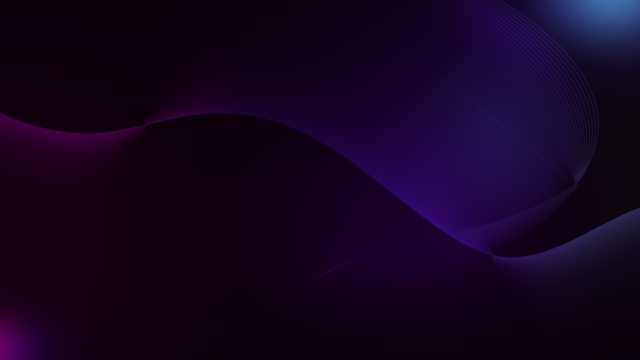
This background is drawn by a WebGL 1 fragment shader. Its source:

```glsl
precision highp float;
uniform vec2 u_resolution;

#define FAN_LINES 18
#define RIBBON_LINES 9
#define TWIST_LEFT 0.228
#define TWIST_RIGHT 0.768
#define FAN_PINCH vec2(1.602, 0.486)
#define MAGENTA vec3(0.21, 0.00, 0.23)
#define VIOLET vec3(0.10, 0.02, 0.25)
#define STEEL vec3(0.13, 0.15, 0.29)
#define SKY vec3(0.11, 0.46, 0.24)

// Soft elliptical spot, 1 at its centre
float spot(vec2 p, vec2 centre, vec2 radius) {
  vec2 q = (p - centre) / radius;
  return exp(-dot(q, q));
}

// Height of the main ribbon edge; u runs from 0 to 1 across the canvas
float ribbonEdge(float u) {
  float left = min(u - 0.137, 0.0);
  float fall = pow(clamp((u - 0.339) / 0.461, 0.0, 1.0), 1.2);
  return 0.63 + 3.06 * left * left
       + 0.055 * smoothstep(0.137, 0.339, u)
       - 0.40 * smoothstep(0.0, 1.0, fall)
       + 0.16 * smoothstep(0.80, 1.06, u);
}

float waveletEdge(float u) {
  return 0.19 + 0.085 * smoothstep(0.44, 0.56, u);
}

// Upper fan: x at height y, blended from its outer to its inner border
float upperFan(float y, float k) {
  float v = 0.653 - y;
  float outer = 1.662 - 2.27 * v * v;
  float inner = FAN_PINCH.x - 1.26 * (y - FAN_PINCH.y);
  return mix(outer, inner, k);
}

// Lower fan: y at position x, from its top to its bottom border
float lowerFan(float x, float k) {
  float t = clamp((x - 1.24) / 0.36, 0.0, 1.0);
  return mix(0.355 + 0.131 * pow(t, 1.6), 0.315 + 0.171 * t * t * t, k);
}

// Thin stroke that keeps its brightness as the canvas shrinks
float stroke(float d, float pixel) {
  float width = max(0.0016, pixel * 0.7);
  return exp(-d * d / (width * width)) * 0.0016 / width;
}

void main() {
  float pixel = 1.0 / u_resolution.y;
  vec2 p = gl_FragCoord.xy * pixel;
  float u = gl_FragCoord.x / u_resolution.x;
  p.x = u * 16.0 / 9.0;
  float e = 0.004;

  // Dark ground
  vec3 color = vec3(0.035, 0.0, 0.038);
  color += vec3(0.055, 0.0, 0.025) * spot(p, vec2(0.0, 0.30), vec2(0.55, 0.45));
  color += vec3(0.015, 0.03, 0.02) * spot(p, vec2(1.78, 0.60), vec2(0.17, 0.35));
  color += vec3(0.055, 0.0, 0.11) * spot(p, vec2(1.16, 0.36), vec2(0.36, 0.26));

  // Signed distance to the ribbon edge
  float slope = (ribbonEdge(u + e) - ribbonEdge(u - e)) / (2.0 * e) * 9.0 / 16.0;
  float lean = inversesqrt(1.0 + slope * slope);
  float d = (p.y - ribbonEdge(u)) * lean;
  float above = smoothstep(-pixel, pixel, d);
  float middle = step(TWIST_LEFT, u) * step(u, TWIST_RIGHT);

  // Violet field behind the fan
  float border = upperFan(p.y, 0.0);
  float inside = 1.0 - smoothstep(border - 0.10, border + 0.04, p.x);
  float field = spot(p, vec2(1.30, 0.60), vec2(0.42, 0.42));
  color += vec3(0.05, 0.006, 0.14) * field * inside * mix(0.25, 1.0, above);
  color += vec3(0.03, 0.06, 0.10) * inside * above
         * spot(p, vec2(1.40, 0.63), vec2(0.19, 0.21));
  color += vec3(0.035, 0.0, 0.10) * inside * spot(p, vec2(1.42, 1.0), vec2(0.16, 0.20));

  // Ribbon glow, narrowing to nothing where it changes sides
  float fromTwist = min(abs(u - TWIST_LEFT), abs(u - TWIST_RIGHT));
  float opening = smoothstep(-0.03, 0.11, fromTwist);
  vec3 upperTint = mix(MAGENTA * 0.75, VIOLET * 0.45, smoothstep(0.24, 0.42, u));
  upperTint = mix(upperTint, VIOLET * 0.7, smoothstep(0.55, 0.68, u));
  float reach = mix(0.07, 0.10, smoothstep(0.25, 0.45, u)) * opening;
  color += upperTint * middle * above * exp(-max(d, 0.0) / reach);
  vec3 lowerTint = mix(MAGENTA, STEEL, step(0.5, u));
  lowerTint = mix(lowerTint, VIOLET, 0.6 * step(0.5, u) * (1.0 - smoothstep(0.78, 0.92, u)));
  float below = (1.0 - above) * (1.0 - middle);
  color += lowerTint * below * exp(-max(-d, 0.0) / (0.065 * opening));

  // Fine strands above the ribbon edge
  float strands = 0.0;
  for (int i = 0; i < RIBBON_LINES; i++) {
    float n = float(i);
    float gap = n * 0.011 * smoothstep(TWIST_LEFT, 0.5, u)
              * (1.0 - smoothstep(0.5, TWIST_RIGHT, u));
    strands += stroke(d - gap * lean, pixel) * (1.0 - n / float(RIBBON_LINES));
  }
  color += VIOLET * 0.16 * min(strands, 1.2) * middle;

  // Small wave under the ribbon, spreading into a faint veil
  float waveSlope = (waveletEdge(u + e) - waveletEdge(u - e)) / (2.0 * e) * 9.0 / 16.0;
  float w = (p.y - waveletEdge(u)) * inversesqrt(1.0 + waveSlope * waveSlope);
  float crest = exp(-pow((u - 0.525) / 0.045, 2.0));
  color += vec3(0.09, 0.0, 0.12) * crest * (0.4 * exp(-abs(w) / 0.02) + 0.7 * stroke(w, pixel));
  color += vec3(0.02, 0.0, 0.04) * (1.0 - above) * spot(p, vec2(1.2, 0.29), vec2(0.25, 0.06));

  // Two line fans meeting at the pinch
  float upper = 0.0;
  float lower = 0.0;
  for (int i = 0; i < FAN_LINES; i++) {
    float k = float(i) / float(FAN_LINES - 1);
    float spread = k * 0.55;
    float run = (upperFan(p.y + e, spread) - upperFan(p.y - e, spread)) / (2.0 * e);
    float rise = (lowerFan(p.x + e, k) - lowerFan(p.x - e, k)) / (2.0 * e);
    float a = (p.x - upperFan(p.y, spread)) * inversesqrt(1.0 + run * run);
    float b = (p.y - lowerFan(p.x, k)) * inversesqrt(1.0 + rise * rise);
    upper += stroke(a, pixel) * (1.0 - 0.8 * k);
    lower += stroke(b, pixel) * (1.0 - 0.7 * k);
  }
  upper += 0.35 * stroke((p.x - upperFan(p.y, 1.0)) * 0.62, pixel);
  upper = min(upper, 1.2) * smoothstep(FAN_PINCH.y - 0.03, FAN_PINCH.y + 0.03, p.y)
        * smoothstep(1.08, 1.35, p.x);
  lower = min(lower, 1.0) * smoothstep(1.22, 1.36, p.x)
        * (1.0 - smoothstep(FAN_PINCH.x - 0.03, FAN_PINCH.x + 0.01, p.x));
  color += vec3(0.07, 0.07, 0.13) * upper + vec3(0.04, 0.025, 0.08) * lower;

  // Corner lights
  vec2 topRight = vec2(1.70, 1.03);
  color += vec3(0.11, 0.0, 0.42) * spot(p, topRight, vec2(0.25, 0.17));
  color += SKY * spot(p, topRight, vec2(0.16, 0.13));
  color += vec3(0.06, 0.0, 0.20) * spot(p, vec2(0.03, 0.02), vec2(0.14, 0.10));
  color += vec3(0.32, 0.0, 0.17) * spot(p, vec2(-0.03, 0.03), vec2(0.09, 0.09));

  gl_FragColor = vec4(color, 1.0);
}
```
